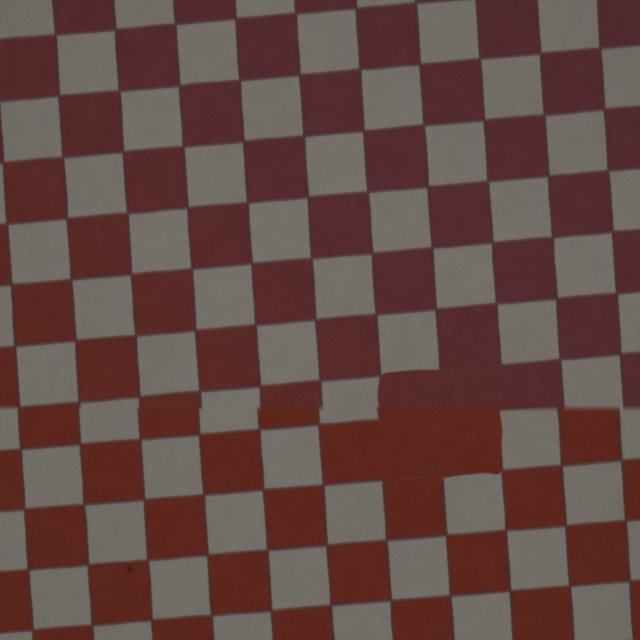
Give the GLSL for this pattern, as a Shadertoy shader.

```glsl
const float PI = 3.14159265;

float hash(vec2 p) {
    p = fract(p * vec2(0.1031, 0.1137));
    p += dot(p, p.yx + 33.33);
    return fract((p.x + p.y) * p.x * 7.31);
}

float noise(vec2 p) {
    vec2 i = floor(p), f = fract(p);
    f = f * f * (3.0 - 2.0 * f);
    return mix(mix(hash(i), hash(i + vec2(1, 0)), f.x),
               mix(hash(i + vec2(0, 1)), hash(i + vec2(1, 1)), f.x), f.y);
}

// Signed distance to the nearest cell edge, alternating sign per cell
vec2 edgeWave(vec2 c) {
    return asin(sin(PI * c) * 0.99999) / PI;
}

float roundedBox(vec2 p, float halfSize, float radius) {
    vec2 q = abs(p) - halfSize + radius;
    return length(max(q, 0.0)) + min(max(q.x, q.y), 0.0) - radius;
}

// Colour of the board at cell coordinates c (column, row from the top)
vec3 board(vec2 c, vec3 white, vec3 red, float aa) {
    vec2 wobble = vec2(noise(c * 3.0), noise(c * 3.0 + 19.0)) - 0.5;
    vec2 e = edgeWave(c + 0.012 * wobble);
    vec2 side = clamp(e / max(0.022, aa), -1.0, 1.0);

    // Two by two block where the red cells have run together
    float blockDist = roundedBox(c - vec2(6.0, 7.0) + 0.10 * wobble, 1.04, 0.12);
    float outside = smoothstep(-0.025, 0.025, blockDist);

    float whiteness = (0.5 + 0.5 * side.x * side.y) * outside;
    vec3 col = mix(red, white, whiteness);

    // Dark seams between columns
    float seam = exp(-pow(e.x / 0.022, 2.0)) * outside;
    col = mix(col, vec3(0.23, 0.15, 0.16), 0.65 * seam);

    // Purple fringe under red cells, brown fringe under white cells
    float redAbove = step(0.0, cos(PI * c.y) * side.x);
    float fringe = exp(-pow(e.y / 0.028, 2.0)) * outside;
    vec3 fringeColor = mix(vec3(0.31, 0.20, 0.17), vec3(0.29, 0.20, 0.25), redAbove);
    return mix(col, fringeColor, 0.6 * fringe);
}

void mainImage(out vec4 fragColor, in vec2 fragCoord) {
    vec2 p = fragCoord / iResolution.xy;
    p.y = 1.0 - p.y;
    float aa = 11.0 / iResolution.y;

    // Skewed cell grids above and below the horizontal splice
    float lean = 0.066 * p.y;
    vec2 upper = vec2((p.x - 0.083 - lean) / 0.0945,
                      (p.y + 0.088 * (p.x - 0.13) - 0.0508) / 0.0962);
    vec2 lower = vec2((p.x - 0.080 - lean) / 0.0938,
                      7.0 + (p.y + 0.082 * (p.x - 0.13) - 0.694) / 0.0947);

    // Uneven light: cooler reds towards the upper right
    float cool = smoothstep(-0.15, 0.75, 0.6 * p.x + 0.5 - 0.75 * p.y);
    vec3 red = mix(vec3(0.365, 0.15, 0.115), vec3(0.325, 0.168, 0.182), cool);
    vec3 lowerRed = vec3(0.36, 0.15, 0.11);
    vec3 white = vec3(0.445, 0.427, 0.403) + 0.012 * (noise(p * 5.0) - 0.5);

    // Soft splice between both halves
    float below = smoothstep(0.631, 0.645, p.y);
    vec3 col = mix(board(upper, white, red, aa), board(lower, white, lowerRed, aa), below);

    // Dark speck, mottling, grain and edge falloff
    col *= 1.0 - 0.3 * exp(-dot(p - vec2(0.203, 0.889), p - vec2(0.203, 0.889)) / 0.00003);
    col += 0.012 * (noise(p * 60.0) - 0.5) + 0.012 * (noise(p * 380.0) - 0.5);
    col *= 1.02 - 0.10 * dot(p - 0.5, p - 0.5);
    fragColor = vec4(col, 1.0);
}
```
